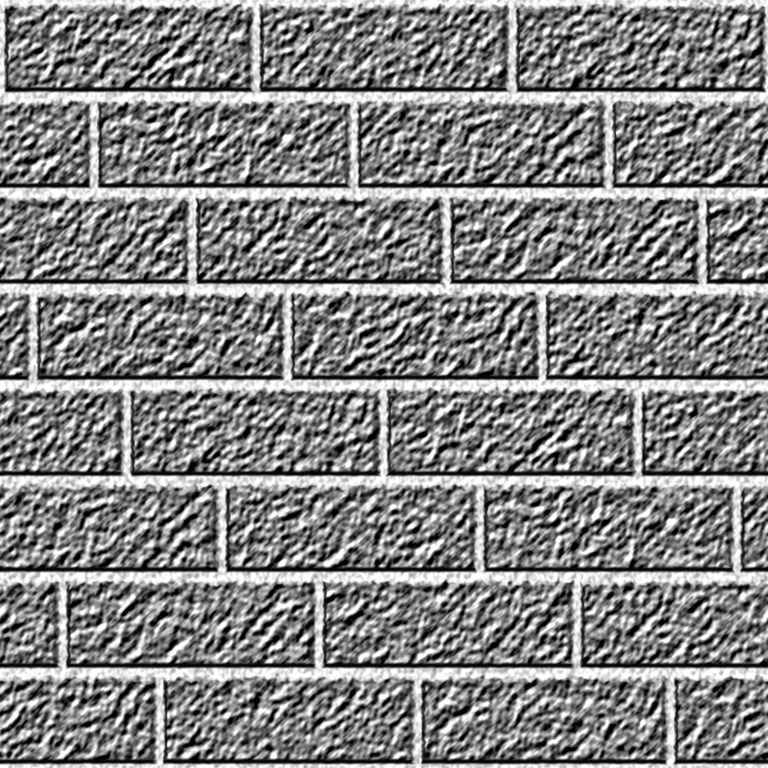
Give the GLSL for this texture map, as a Shadertoy shader.

```glsl
// Embossed grey brick wall: rough stone faces, pale joints, each course shifted by 3/8 brick
#define BRICKS 3.0         // bricks across
#define COURSES 8.0        // courses down
#define SHIFT 0.375        // shift per course, in bricks
#define JOINT 0.044        // half width of an upright joint, in course heights
#define BED_TOP 0.078      // bed joint above a brick
#define BED_BOTTOM 0.045   // bed joint below a brick
#define JITTER 0.022       // random shift of upright joints
#define RELIEF 0.8         // contrast of the stone
#define FACE_TONE 0.49
#define JOINT_TONE 0.91
#define LIGHT_STEP vec2(-0.0018, 0.0027)

float hash(vec2 p) {
    vec3 q = fract(p.xyx * 0.1031);
    q += dot(q, q.yzx + 33.33);
    return fract((q.x + q.y) * q.z);
}

// Dot of a random lattice direction with the offset from that lattice point
float slope(vec2 cell, vec2 offset, vec2 period) {
    float angle = 6.2832 * hash(mod(cell, period) + period.yx);
    return dot(vec2(cos(angle), sin(angle)), offset);
}

// Gradient noise that wraps after a whole number of cells
float noise(vec2 p, vec2 period) {
    vec2 i = floor(p), f = p - i, e = vec2(1.0, 0.0);
    vec2 w = f * f * f * (f * (f * 6.0 - 15.0) + 10.0);
    float low = mix(slope(i, f, period), slope(i + e, f - e, period), w.x);
    float high = mix(slope(i + e.yx, f - e.yx, period), slope(i + 1.0, f - 1.0, period), w.x);
    return mix(low, high, w.y);
}

// Stone height on diagonal axes, drawn out along the rising diagonal
float stoneHeight(vec2 uv) {
    vec2 diagonal = vec2(uv.x + uv.y, uv.y - uv.x);
    vec2 broad = vec2(23.0, 37.0), coarse = vec2(44.0, 79.0), fine = vec2(89.0, 151.0);
    return 0.7 * noise(diagonal * broad, broad)
         + 0.85 * noise(diagonal * coarse, coarse)
         + 0.5 * noise(diagonal * fine, fine);
}

// Dark rim that fades with distance from a brick side
float rim(float d, float width) {
    return 1.0 - smoothstep(0.4 * width, width, d);
}

float jointShift(float index, float course) {
    return JITTER * (2.0 * hash(vec2(mod(index, BRICKS), course) + 7.0) - 1.0);
}

void mainImage(out vec4 fragColor, in vec2 fragCoord) {
    vec2 uv = fragCoord / iResolution.y;

    // Brick coordinates, in course heights, with courses counted from the top
    float down = (1.0 - uv.y) * COURSES;
    float course = floor(down), v = down - course;
    float brickLength = COURSES / BRICKS;
    float along = uv.x * BRICKS - course * SHIFT;
    float index = floor(along), u = (along - index) * brickLength;

    // Distances inward from the four sides; the upper and right ones slope gently
    float wear = noise(uv * 90.0, vec2(90.0));
    float chips = noise(uv * 150.0 + 0.5, vec2(150.0));
    float left = u - JOINT - jointShift(index, course) + 0.02 * chips;
    float right = 0.6 * (brickLength - u - JOINT + jointShift(index + 1.0, course) + 0.03 * chips);
    float top = 0.5 * (v - BED_TOP + 0.05 * wear + 0.05 * chips);
    float bottom = 1.0 - v - BED_BOTTOM + 0.006 * wear;
    float inside = min(min(left, right), min(top, bottom));

    // Side-lit stone, darkest along the lower and left rims
    float emboss = stoneHeight(uv + LIGHT_STEP) - stoneHeight(uv - LIGHT_STEP);
    float face = FACE_TONE + RELIEF * emboss;
    float shadow = max(rim(bottom, 0.065), 0.8 * rim(left, 0.05));
    shadow = max(shadow, 0.55 * rim(right, 0.05));
    shadow = max(shadow, 0.25 * rim(top, 0.05));
    face = mix(clamp(face, 0.0, 1.0), 0.02, shadow);

    // Pale joint with short grain, whitest just above a brick
    float grain = noise(uv * vec2(190.0, 130.0), vec2(190.0, 130.0));
    float crest = smoothstep(0.035, 0.0, abs(v - BED_TOP + 0.035));
    float joint = clamp(JOINT_TONE + 0.22 * emboss + 0.3 * grain + 0.07 * crest, 0.0, 1.0);

    float soft = max(0.018, 0.75 * COURSES / iResolution.y);
    float tone = mix(joint, face, smoothstep(-soft, soft, inside));
    fragColor = vec4(vec3(tone), 1.0);
}
```
